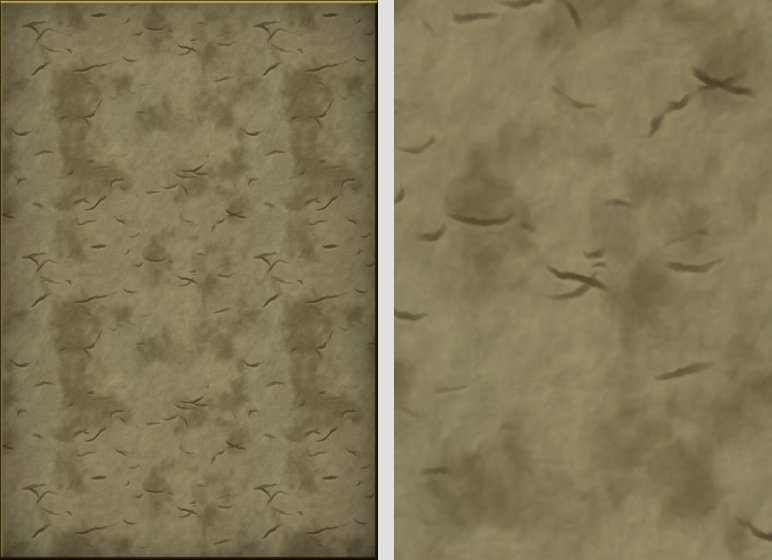
Left, the full canvas; right, a detail of the centre.
Write a Shadertoy shader that draws this texture.

```glsl
// Aged olive plaster: a square tile with mottling, stains and short cracks repeats
// about 1.6 times across and 2.4 times down, under a vignette and a bevelled gold rim.
// Wrapped value noise and cellular noise keep the tile seamless; lengths are in canvas heights.

const float TILE = 0.413;            // side of the repeating square
const float RIM = 0.0052;            // width of the bevel
const float VIGNETTE_REACH = 0.042;
const float VIGNETTE_DEPTH = 0.30;
const float CRACK_WIDTH = 0.0022;    // half width, in tiles
const float CRACK_SOFTNESS = 0.007;
const vec3 PLASTER = vec3(0.555, 0.505, 0.370);
const vec3 GREY_GREEN = vec3(0.500, 0.490, 0.365);
const vec3 STAIN = vec3(0.345, 0.300, 0.180);
const vec3 CRACK = vec3(0.200, 0.155, 0.070);
const vec3 LIP = vec3(0.660, 0.600, 0.450);
const vec3 GOLD = vec3(0.780, 0.670, 0.280);
const vec3 DARK_RIM = vec3(0.090, 0.065, 0.010);

vec3 hash3(vec2 p) {
    vec3 q = fract(p.xyx * vec3(0.1031, 0.1030, 0.0973));
    q += dot(q, q.yxz + 33.33);
    return fract((q.xxy + q.yzz) * q.zyx);
}

// Value noise that wraps after n cells
float noise(vec2 t, vec2 n) {
    vec2 p = t * n, i = floor(p), f = p - i;
    f = f * f * (3.0 - 2.0 * f);
    vec2 a = mod(i, n), b = mod(i + 1.0, n);
    return mix(mix(hash3(a + n).x, hash3(vec2(b.x, a.y) + n).x, f.x),
               mix(hash3(vec2(a.x, b.y) + n).x, hash3(b + n).x, f.x), f.y);
}

float fbm(vec2 t, vec2 n) {
    float sum = 0.0, gain = 0.5;
    for (int k = 0; k < 5; k++) {
        sum += gain * noise(t, n);
        n *= 2.0;
        gain *= 0.55;
    }
    return sum / 1.06;
}

// Cellular trowel patches: each has its own tone, fading at its border
float patches(vec2 t, float n) {
    vec2 base = floor(t * n);
    float nearest = 9.0, second = 9.0, tone = 0.0;
    for (int j = -1; j <= 1; j++)
    for (int i = -1; i <= 1; i++) {
        vec2 cell = base + vec2(i, j);
        vec3 r = hash3(mod(cell, n) + 31.0);
        float d = length(t * n - cell - r.xy);
        second = min(second, max(d, nearest));
        if (d < nearest) { nearest = d; tone = r.z - 0.5; }
    }
    return tone * smoothstep(0.0, 0.12, second - nearest);
}

// Short tapered cracks, one candidate per cell; x = dark groove, y = lit lip
vec2 cracks(vec2 t, float n, float share, float soft) {
    vec2 base = floor(t * n), mark = vec2(0.0);
    for (int j = -1; j <= 1; j++)
    for (int i = -1; i <= 1; i++) {
        vec2 cell = base + vec2(i, j), id = mod(cell, n);
        vec3 r = hash3(id + 7.0 * n), s = hash3(id + 11.0 * n + 3.0);
        float angle = mix(-0.65, 0.6, r.z), c = cos(angle), sn = sin(angle);
        vec2 d = mat2(c, -sn, sn, c) * (t * n - cell - r.xy);
        float halfLength = mix(0.2, 0.62, s.x);
        float taper = max(0.0, 1.0 - d.x * d.x / (halfLength * halfLength));
        d.y = (d.y + (s.y - 0.5) * 0.4 * taper) / n;
        float w = CRACK_WIDTH * taper;
        vec2 side = abs(vec2(d.y, d.y - 0.009));
        vec2 stroke = 1.0 - smoothstep(vec2(w), vec2(w + soft), side);
        mark = max(mark, stroke * sqrt(taper) * step(s.z, share));
    }
    return mark;
}

void mainImage(out vec4 fragColor, in vec2 fragCoord) {
    vec2 p = fragCoord / iResolution.y;
    float width = iResolution.x / iResolution.y, px = 1.0 / iResolution.y;
    vec2 t = vec2(p.x, 1.0 - p.y) / TILE;

    // Warped coordinates make every outline ragged
    vec2 ragged = t + 0.045 * (vec2(fbm(t, vec2(11.0)), fbm(t + 0.37, vec2(13.0))) - 0.5);

    // Broad upright bands, mottling and clustered stains
    float band = 0.5 + 0.5 * cos(12.566 * (t.x - 0.37) + 0.7 * sin(6.2832 * t.y));
    float cloud = fbm(ragged, vec2(5.0, 3.0));
    float grain = fbm(t, vec2(37.0));
    vec3 col = mix(PLASTER, GREY_GREEN, 0.65 * (1.0 - band) * smoothstep(0.3, 0.65, cloud));
    col *= 1.0 + 0.20 * (cloud - 0.5) + 0.14 * (grain - 0.5) + 0.06 * patches(ragged, 6.0);
    float blotch = fbm(ragged + 0.21, vec2(8.0, 7.0));
    float stain = smoothstep(0.50, 0.78, blotch + 0.13 * (band - 0.4));
    col = mix(col, STAIN, 0.55 * stain);

    // Shallow relief lit from the upper left
    float relief = fbm(ragged, vec2(17.0)) - fbm(ragged - 0.006, vec2(17.0));
    col *= 1.0 + 0.38 * relief;

    // Large and small cracks, broken up by noise
    float soft = max(CRACK_SOFTNESS, 1.2 * px / TILE);
    vec2 mark = max(cracks(ragged, 6.0, 0.55, soft), 0.7 * cracks(ragged, 11.0, 0.35, soft));
    mark *= smoothstep(0.25, 0.65, noise(t, vec2(23.0)));
    col = mix(col, LIP, 0.28 * mark.y);
    col = mix(col, CRACK, 0.62 * mark.x);

    // Vignette, heavier towards the right
    vec2 edge = min(p, vec2(width, 1.0) - p);
    vec2 shade = exp(-edge / VIGNETTE_REACH);
    col *= 1.0 - VIGNETTE_DEPTH * (shade.x * (0.85 + 0.35 * p.x / width) + 0.8 * shade.y);

    // Bevel: bright top, dim gold left, dark right and bottom
    float right = smoothstep(RIM + px, RIM - px, width - p.x);
    float bottom = smoothstep(RIM + px, RIM - px, p.y);
    float left = smoothstep(RIM + px, RIM - px, p.x);
    float top = smoothstep(RIM + px, RIM - px, 1.0 - p.y);
    col = mix(col, GOLD * 0.62, 0.75 * left);
    col = mix(col, DARK_RIM, 0.88 * max(right, bottom));
    col = mix(col, GOLD, 0.9 * top);
    col *= mix(0.25, 1.0, smoothstep(0.0, 0.0026, min(edge.x, edge.y)));
    fragColor = vec4(clamp(col, 0.0, 1.0), 1.0);
}
```
